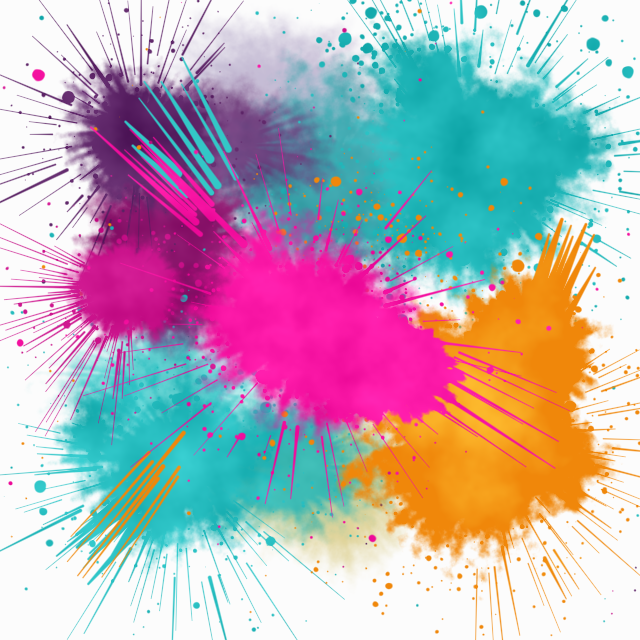
A Shadertoy shader for this background:

```glsl
// Bursts of teal, purple, orange and magenta powder paint on white paper.
// Ragged noisy ellipses, tapered rays and hashed droplets are layered
// back to front. Areas are vec4(center, radius).

const float EDGE = 0.0015;
const vec3 TEAL = vec3(0.12, 0.71, 0.72), AQUA = vec3(0.2, 0.78, 0.78);
const vec3 PURPLE = vec3(0.36, 0.14, 0.4), PLUM = vec3(0.56, 0.1, 0.44);
const vec3 ORANGE = vec3(0.94, 0.53, 0.04), YELLOW = vec3(1, 0.76, 0.2);
const vec3 MAGENTA = vec3(0.96, 0.07, 0.63);

float hash(vec2 p) {
  return fract(sin(dot(p, vec2(127.1, 311.7))) * 43758.5);
}

float noise(vec2 p) {
  vec2 i = floor(p), f = fract(p);
  f = f * f * (3. - 2. * f);
  return mix(mix(hash(i), hash(i + vec2(1, 0)), f.x),
    mix(hash(i + vec2(0, 1)), hash(i + 1.), f.x), f.y);
}

// Fractal noise centered on zero
float fbm(vec2 p) {
  float sum = -0.5, gain = 0.53;
  for (int i = 0; i < 4; i++) {
    sum += gain * noise(p);
    p = mat2(1.6, 1.2, -1.2, 1.6) * p + 3.7;
    gain *= 0.5;
  }
  return sum;
}

float fill(float d) {
  return 1. - smoothstep(-EDGE, EDGE, d);
}

// Powder cloud: an ellipse broken up by radial streaks and grain
float cloud(vec2 p, vec4 area, float soft) {
  vec2 q = (p - area.xy) / area.zw;
  float len = length(q), seed = 40. * hash(area.xy);
  float d = len - 1.14 + 0.28 * noise(q / max(len, 0.001) * 13. + len + seed);
  d += 0.75 * fbm(p * 9. + seed) + 0.5 * fbm(p * 55. + seed);
  return 1. - smoothstep(-soft, soft, d);
}

// Line from a to b that thins out towards b
float taper(vec2 p, vec2 a, vec2 b, float width) {
  vec2 ab = b - a;
  float t = clamp(dot(p - a, ab) / dot(ab, ab), 0., 1.);
  return fill(length(p - a - ab * t) - width * (1. - 0.8 * t));
}

// Rays thrown outwards over a start angle and sweep (arc)
float rays(vec2 p, vec2 center, float radius, vec2 arc) {
  float cover = 0.;
  for (float i = 0.; i < 40.; i++) {
    vec2 id = vec2(i, floor(99. * hash(center)));
    float angle = arc.x + arc.y * (i + hash(id)) / 40.;
    vec2 dir = vec2(cos(angle), sin(angle));
    vec2 from = center + dir * radius * (0.7 + 0.6 * hash(id + 31.));
    vec2 to = from + dir * mix(0.03, 0.17, hash(id + 57.));
    float width = mix(0.0007, 0.003, pow(hash(id + 83.), 3.));
    cover = max(cover, taper(p, from, to, width));
  }
  return cover;
}

// Bundle of strokes side by side between the ends (from, to)
float strokes(vec2 p, vec4 ends, float spread, float width) {
  vec2 along = ends.zw - ends.xy, side = normalize(vec2(-along.y, along.x));
  float cover = 0.;
  for (float i = 0.; i < 7.; i++) {
    vec2 id = vec2(i, floor(99. * hash(ends.xy)));
    vec2 shift = side * spread * ((i + hash(id)) / 7. - 0.5);
    vec2 from = ends.xy + shift + along * 0.35 * hash(id + 13.);
    vec2 to = ends.zw + shift * 1.5 - along * 0.35 * hash(id + 29.);
    cover = max(cover, taper(p, from, to, width * mix(0.3, 1., hash(id + 47.))));
  }
  return cover;
}

// Droplets on three jittered grids, thinning out away from the center
float spray(vec2 p, vec4 area, float density, float scale) {
  float cover = 0.;
  for (int i = 0; i < 3; i++) {
    vec2 cell = floor(p * scale), id = cell + floor(90. * hash(area.xy));
    vec2 away = ((cell + 0.5) / scale - area.xy) / area.zw;
    float present = step(hash(id), density * exp(-dot(away, away)));
    float size = mix(0.06, 0.25, pow(hash(id + 5.), 2.));
    vec2 spot = 0.275 + 0.45 * vec2(hash(id + 9.), hash(id + 15.));
    float d = (length(fract(p * scale) - spot) - size) / scale;
    cover = max(cover, present * fill(d + 0.002 * noise(p * 130.) - 0.001));
    scale *= 1.9;
  }
  return cover;
}

// Cloud with its own rays and droplets
float burst(vec2 p, vec4 area, float soft, vec2 arc) {
  return cloud(p, area, soft) + rays(p, area.xy, area.z, arc)
    + spray(p, area + vec4(0, 0, 0.04, 0.04), 0.4, 23.);
}

void coat(inout vec3 color, vec3 ink, float cover) {
  color = mix(color, ink, clamp(cover, 0., 1.));
}

void mainImage(out vec4 fragColor, in vec2 fragCoord) {
  vec2 size = iResolution.xy;
  vec2 p = (fragCoord - 0.5 * size) / min(size.x, size.y) + 0.5;
  float tone = 0.2 * fbm(p * 14.);
  vec3 color = vec3(0.988);

  // Pale washes
  coat(color, vec3(0.56, 0.49, 0.68), 0.5 * cloud(p, vec4(0.43, 0.85, 0.13, 0.09), 0.6));
  coat(color, vec3(0.84, 0.78, 0.48), 0.75 * cloud(p, vec4(0.51, 0.24, 0.14, 0.1), 0.5));
  // Upper teal
  coat(color, vec3(0.23, 0.64, 0.67) + tone, cloud(p, vec4(0.51, 0.72, 0.18, 0.14), 0.35));
  coat(color, TEAL + tone, burst(p, vec4(0.73, 0.74, 0.19, 0.17), 0.25, vec2(-0.7, 3))
    + spray(p, vec4(0.6, 0.92, 0.06, 0.07), 0.8, 14.));
  // Purple and plum, crossed by aqua
  coat(color, PURPLE + 0.06 + tone, 0.9 * cloud(p, vec4(0.35, 0.77, 0.12, 0.08), 0.45));
  coat(color, PLUM + tone, cloud(p, vec4(0.27, 0.61, 0.11, 0.14), 0.3));
  coat(color, PURPLE + tone, burst(p, vec4(0.22, 0.79, 0.11, 0.1), 0.25, vec2(0.7, 4.2)));
  coat(color, AQUA, strokes(p, vec4(0.35, 0.69, 0.22, 0.87), 0.11, 0.012));
  // Lower teal
  coat(color, AQUA + tone, 0.75 * cloud(p, vec4(0.26, 0.4, 0.15, 0.08), 0.45));
  coat(color, TEAL + tone, 0.85 * cloud(p, vec4(0.43, 0.27, 0.14, 0.09), 0.4));
  coat(color, TEAL + 0.03 + tone, burst(p, vec4(0.28, 0.28, 0.15, 0.13), 0.22, vec2(2.8, 2.9))
    + strokes(p, vec4(0.25, 0.24, 0.1, 0.1), 0.06, 0.015));
  // Orange with a yellow heart
  float glow = exp(-90. * pow(distance(p, vec2(0.745, 0.34)), 2.)) + 6. * tone - 0.2;
  coat(color, mix(ORANGE, YELLOW, clamp(glow, 0., 1.)),
    burst(p, vec4(0.75, 0.32, 0.17, 0.18), 0.15, vec2(-1.6, 2.3))
    + cloud(p, vec4(0.82, 0.44, 0.085, 0.11), 0.15)
    + strokes(p, vec4(0.83, 0.46, 0.91, 0.66), 0.07, 0.014)
    + strokes(p, vec4(0.3, 0.33, 0.12, 0.1), 0.07, 0.004)
    + spray(p, vec4(0.58, 0.65, 0.13, 0.08), 0.35, 26.));
  // Magenta
  coat(color, mix(MAGENTA, PLUM, 0.4) + tone, burst(p, vec4(0.2, 0.55, 0.08, 0.07), 0.25, vec2(2.6, 2.2)));
  coat(color, MAGENTA + tone, burst(p, vec4(0.48, 0.49, 0.155, 0.14), 0.3, vec2(0, 6.3))
    + cloud(p, vec4(0.6, 0.42, 0.11, 0.085), 0.08)
    + strokes(p, vec4(0.38, 0.6, 0.15, 0.82), 0.05, 0.007)
    + strokes(p, vec4(0.62, 0.46, 0.89, 0.31), 0.1, 0.004));
  fragColor = vec4(clamp(color, 0., 1.), 1);
}
```
